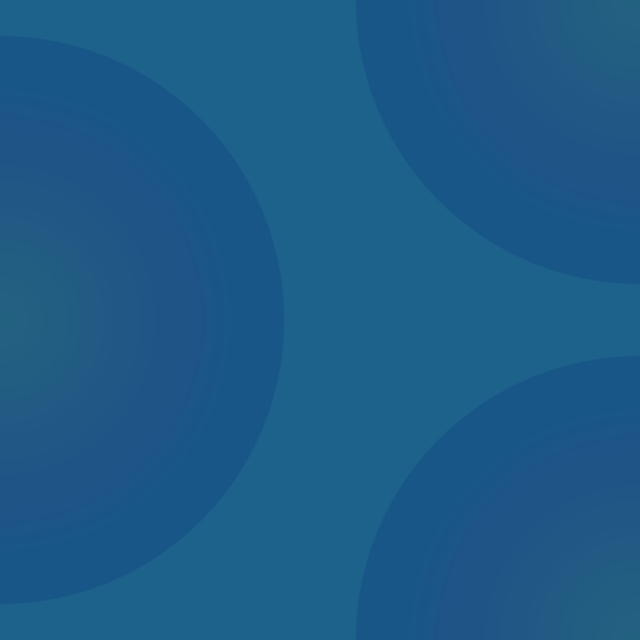
Reproduce this background procedurally as a WebGL 1 fragment shader.

```glsl
precision highp float;

uniform vec2 u_resolution;

// Distance to the nearest disc centre; every other column is shifted by half a cell
float staggeredDistance(vec2 uv) {
  float column = floor(uv.x + 0.5);
  vec2 offset = vec2(uv.x - column, fract(uv.y + 0.5 * column) - 0.5);
  return length(offset);
}

// Teal core, violet-blue ring, then a clean blue rim
vec3 discColor(float dist) {
  vec3 core = vec3(0.139, 0.382, 0.502);
  vec3 ring = vec3(0.120, 0.329, 0.528);
  vec3 rim = vec3(0.098, 0.337, 0.533);
  vec3 inner = mix(core, ring, smoothstep(-0.04, 0.32, dist));
  return mix(inner, rim, smoothstep(0.29, 0.375, dist));
}

void main() {
  vec2 uv = gl_FragCoord.xy / u_resolution;
  float pixel = 1.0 / min(u_resolution.x, u_resolution.y);
  float dist = staggeredDistance(uv);

  // Flat backdrop with softly edged discs
  vec3 backdrop = vec3(0.110, 0.384, 0.545);
  float disc = 1.0 - smoothstep(-pixel, pixel, dist - 0.444);
  gl_FragColor = vec4(mix(backdrop, discColor(dist), disc), 1.0);
}
```
